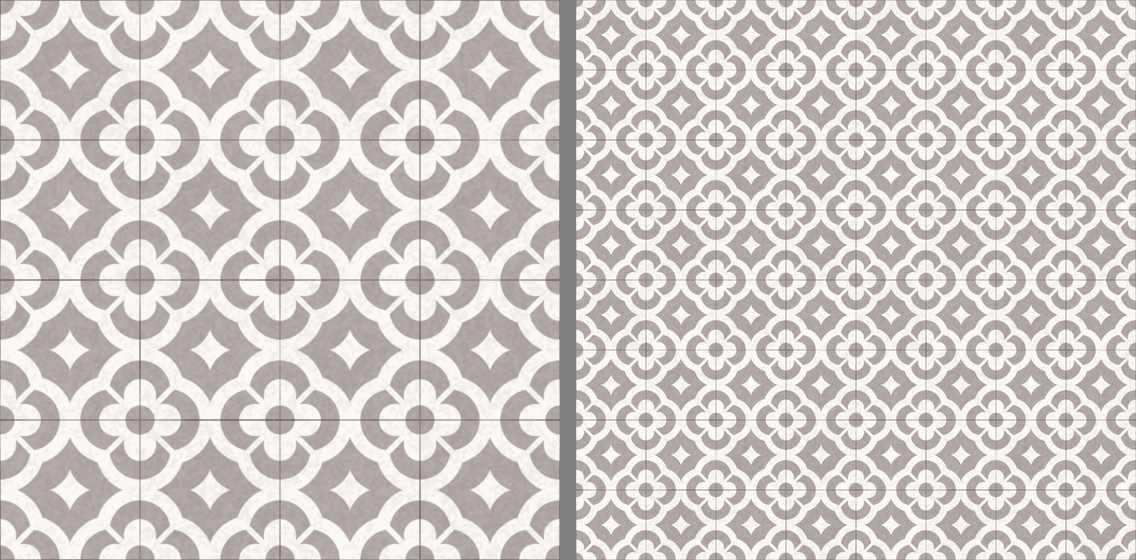
Left: one tile. Right: repeated 2 by 2.
Give the GLSL for this pattern, as a WebGL 2 fragment shader.

```glsl
#version 300 es
precision highp float;

uniform vec2 u_resolution;
out vec4 outColor;

const float REPEATS = 4.0;
const vec3 CREAM_LIGHT = vec3(0.985, 0.975, 0.955);
const vec3 CREAM_DARK = vec3(0.945, 0.930, 0.915);
const vec3 TAUPE_LIGHT = vec3(0.705, 0.675, 0.670);
const vec3 TAUPE_DARK = vec3(0.660, 0.628, 0.622);
const vec3 JOINT = vec3(0.30, 0.25, 0.25);

// Integer hash to 0..1
float hash(vec2 cell, uint seed) {
    uvec2 c = uvec2(cell);
    uint h = c.x * 1597u + c.y * 51749u + seed * 7919u;
    h = (h ^ (h >> 15u)) * 739391u;
    h = (h ^ (h >> 13u)) * 913247u;
    h ^= h >> 16u;
    return float(h & 65535u) / 65535.0;
}

// Value noise that wraps every period cells
float wrapNoise(vec2 p, float period, uint seed) {
    vec2 cell = floor(p);
    vec2 f = p - cell;
    f = f * f * (3.0 - 2.0 * f);
    vec2 lo = mod(cell, period);
    vec2 hi = mod(cell + 1.0, period);
    float bottom = mix(hash(lo, seed), hash(vec2(hi.x, lo.y), seed), f.x);
    float top = mix(hash(vec2(lo.x, hi.y), seed), hash(hi, seed), f.x);
    return mix(bottom, top, f.y);
}

float disc(vec2 p, vec2 center, float radius) {
    return length(p - center) - radius;
}

float coverage(float distance, float softness) {
    return 1.0 - smoothstep(-softness, softness, distance);
}

// Four-petal rosette; p is folded into one octant, negative inside
float rosette(vec2 p) {
    float bead = disc(p, vec2(0.0), 0.104);
    float petal = length(vec2(max(p.x - 0.177, 0.0), p.y)) - 0.115;
    float slit = (p.x - p.y) * 0.7071 - 0.021;
    float lobe = disc(p, vec2(0.207, 0.0), 0.219);
    float arc = max(lobe, max(-petal, -slit));
    return min(bead, arc);
}

// Scalloped star outside the pale band, with a concave diamond cut out
float star(vec2 octant, vec2 fromStar) {
    float band = disc(octant, vec2(0.207, 0.0), 0.318);
    float hollow = -disc(fromStar, vec2(0.235), 0.252);
    float diamond = max(hollow, fromStar.x + fromStar.y - 0.146);
    return max(-band, -diamond);
}

// Uneven hairline between tiles
float joint(float distance, float line, float along, float pixel, uint seed) {
    float mask = clamp((0.0035 - distance) / pixel + 0.5, 0.0, 1.0);
    float wear = wrapNoise(vec2(along * 8.0, line * 2.0), 8.0, seed);
    return mask * mix(0.35, 1.0, wear);
}

void main() {
    vec2 uv = gl_FragCoord.xy / u_resolution;
    vec2 grid = uv * REPEATS;
    float pixel = REPEATS / min(u_resolution.x, u_resolution.y);

    // Fold each repeat about its rosette
    vec2 folded = abs(fract(grid + 0.5) - 0.5);
    vec2 octant = vec2(max(folded.x, folded.y), min(folded.x, folded.y));
    float shape = min(rosette(octant), star(octant, 0.5 - folded));

    // Fine mottling and a slight shift of tone per tile
    float grain = 0.55 * wrapNoise(uv * 192.0, 192.0, 3u)
                + 0.30 * wrapNoise(uv * 64.0, 64.0, 5u)
                + 0.15 * hash(mod(floor(grid), REPEATS), 7u);
    float tone = smoothstep(0.15, 0.85, grain);
    vec3 cream = mix(CREAM_DARK, CREAM_LIGHT, smoothstep(0.0, 0.75, tone));
    vec3 taupe = mix(TAUPE_DARK, TAUPE_LIGHT, tone);
    vec3 color = mix(cream, taupe, coverage(shape, pixel));

    // Joints cross at the rosette centres
    vec2 line = mod(floor(grid + 0.5), REPEATS);
    float vertical = joint(folded.x, line.x, uv.y, pixel, 11u);
    float horizontal = joint(folded.y, line.y, uv.x, pixel, 13u);
    color = mix(color, JOINT, max(vertical, horizontal));

    outColor = vec4(color, 1.0);
}
```
